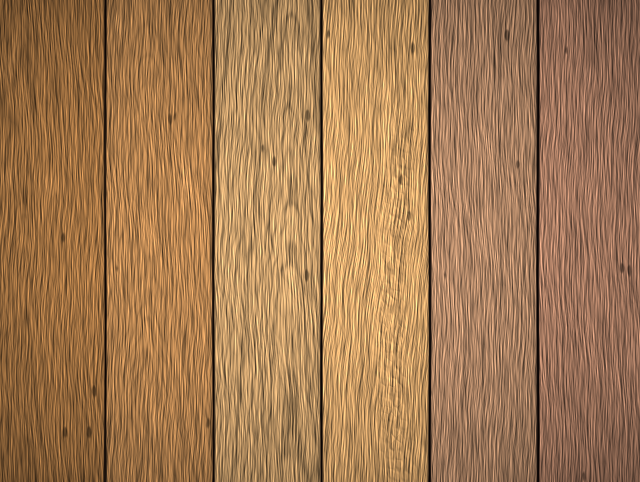
Reproduce this texture procedurally as a Shadertoy shader.

```glsl
// Six upright weathered wooden planks with grain, dark seams and shaded corners.
#define FIRST_SEAM 0.1645
#define PITCH 0.1690
#define SEAM_HALF 0.0016
#define FIBRES vec2(36.0, 10.0)
#define FINE_FIBRES vec2(66.0, 24.0)
#define FIBRE_TONE 0.42
#define RELIEF 0.85
#define VIGNETTE 0.85
#define MARKS 4
#define SEAM_COLOR vec3(0.03, 0.01, 0.01)

const vec3 PLANK_COLOR[6] = vec3[6](
    vec3(0.64, 0.45, 0.26), vec3(0.68, 0.49, 0.30), vec3(0.71, 0.56, 0.38),
    vec3(0.78, 0.60, 0.39), vec3(0.67, 0.51, 0.39), vec3(0.67, 0.49, 0.39));

// Ring centre, upward pull, ring count, ring strength.
const vec4 GRAIN[6] = vec4[6](
    vec4(0.25, 0.55, 15.0, 0.13), vec4(0.40, 0.75, 13.0, 0.11),
    vec4(0.72, 0.38, 13.0, 0.24), vec4(-0.60, -0.28, 9.0, 0.10),
    vec4(0.50, 0.04, 12.0, 0.07), vec4(0.30, 0.12, 8.0, 0.05));

vec2 hash2(vec2 p) {
    vec2 k = vec2(dot(p, vec2(127.1, 311.7)), dot(p, vec2(269.5, 183.3)));
    return fract(sin(k) * 43758.5);
}

// Distance to the nearest jittered cell point.
float cellular(vec2 p) {
    vec2 cell = floor(p);
    float nearest = 8.0;
    for (int j = -1; j <= 1; j++)
        for (int i = -1; i <= 1; i++) {
            vec2 c = cell + vec2(i, j);
            vec2 d = c + hash2(c) - p;
            nearest = min(nearest, dot(d, d));
        }
    return sqrt(nearest);
}

// Smooth uneven field in about -1..1.
float layeredSines(vec2 p) {
    float sum = 0.0, amp = 0.5;
    for (int i = 0; i < 4; i++) {
        sum += amp * sin(p.x + 1.7 * sin(p.y)) * cos(p.y + 1.3 * sin(p.x * 0.8));
        p = mat2(1.5, 1.1, -1.1, 1.5) * p + 2.3;
        amp *= 0.55;
    }
    return sum;
}

// Rough torn band found on the leaning, coarse-sawn plank.
float tornBand(vec2 p, vec4 grain) {
    float offset = p.x - 0.72 + 0.08 * sin(p.y * 5.0);
    float band = exp(-60.0 * offset * offset) * smoothstep(0.85, 0.6, p.y);
    return grain.x < 0.0 ? band * smoothstep(0.25, 0.6, cellular(p * vec2(13.0, 50.0))) : 0.0;
}

// Surface height of the fibres; p is (plank fraction, canvas height).
float fibreHeight(vec2 p, float id, vec4 grain) {
    vec2 q = p;
    q.x += grain.x < 0.0 ? grain.y * p.y : 0.0;
    q.x += 0.025 * sin(p.y * 7.0 + id * 2.1) + 0.008 * sin(p.y * 29.0 + p.x * 9.0);
    q += id * vec2(7.3, 3.7);
    return 0.55 * cellular(q * FIBRES) + 0.45 * cellular(q * FINE_FIBRES)
         + 0.35 * tornBand(p, grain);
}

// Growth rings: nested arches, dark and narrow at each ring edge.
float rings(vec2 p, float id, vec4 grain) {
    float side = p.x - grain.x;
    float field = sqrt(side * side + 0.006) + grain.y * p.y;
    field += 0.05 * layeredSines(p * vec2(4.0, 6.0) + id * 5.0);
    field += 0.007 * sin(p.y * 95.0 + 12.0 * p.x);
    float phase = field * grain.z + 0.4 * sin(field * 17.0);
    float wave = 0.5 + 0.5 * sin(6.2832 * phase);
    return wave * wave * wave;
}

void mainImage(out vec4 fragColor, in vec2 fragCoord) {
    vec2 uv = fragCoord / iResolution.xy;
    float pixel = 1.0 / iResolution.x;

    // Plank number and position across it
    float across = (uv.x - FIRST_SEAM) / PITCH + 1.0;
    float id = clamp(floor(across), 0.0, 5.0);
    vec2 p = vec2(across - id, uv.y);
    vec4 grain = GRAIN[int(id)];

    // Fibres with side lighting, then rings and slow tone drift
    float height = fibreHeight(p, id, grain);
    float slope = fibreHeight(p + vec2(0.010, 0.001), id, grain) - height;
    float tone = 1.0 + FIBRE_TONE * (0.46 - height) + RELIEF * slope;
    float patchy = 0.55 + 0.45 * layeredSines(p * vec2(3.0, 5.0) + id * 9.0);
    tone -= grain.w * (rings(p, id, grain) - 0.3) * (0.6 + 0.6 * patchy);
    tone += 0.07 * layeredSines(vec2(p.x * 14.0, p.y * 2.0) + id * 4.0);
    tone += 0.10 * tornBand(p, grain);
    vec3 color = PLANK_COLOR[int(id)] * tone;

    // Scattered pale scuffs and small dark nicks
    for (int i = 0; i < MARKS; i++) {
        vec2 spot = hash2(vec2(id + 3.0, float(i) * 5.0 + 1.0));
        vec2 d = p - spot;
        float ragged = 0.6 * layeredSines(p * vec2(25.0, 40.0));
        float scuff = smoothstep(1.0, 0.2, length(d * vec2(10.0, 22.0)) + ragged);
        color = mix(color, color * 1.12 + 0.02, scuff * 0.55);
        vec2 n = p - spot.yx;
        float nick = smoothstep(1.0, 0.3, length(n * vec2(40.0, 75.0)) + ragged);
        color *= 1.0 - 0.4 * nick;
    }

    // Seam, its soft shadow and the worn bright edge beside it
    float nearestSeam = clamp(floor(across + 0.5), 1.0, 5.0);
    float fromSeam = (across - nearestSeam) * PITCH + 0.0004 * sin(uv.y * 9.0 + nearestSeam * 2.0);
    float halfWidth = SEAM_HALF * (0.75 + 0.08 * nearestSeam);
    float gap = abs(fromSeam) - halfWidth;
    color *= 1.0 - 0.30 * exp(-max(gap, 0.0) * 420.0);
    color *= 1.0 + 0.22 * exp(-pow((fromSeam - halfWidth - 0.0025) / 0.0015, 2.0));

    // Darker toward the corners
    vec2 c = uv - 0.5;
    color *= 1.07 - VIGNETTE * dot(c, c);
    color = mix(SEAM_COLOR, color, smoothstep(-pixel, pixel, gap));
    fragColor = vec4(clamp(color, 0.0, 1.0), 1.0);
}
```
